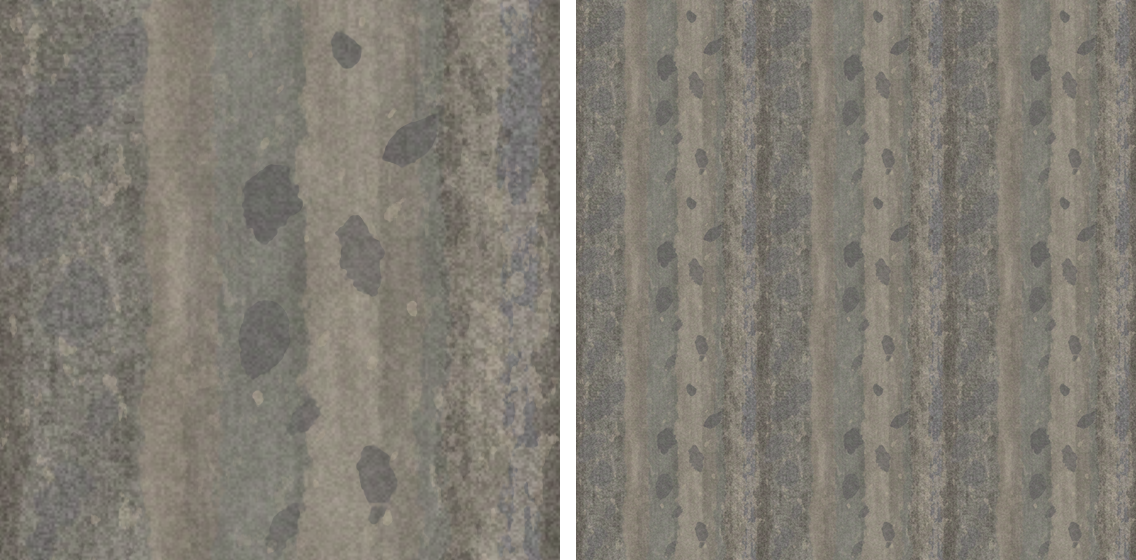
Left, the tile; right, the same tile 3 across and 3 down.
Reproduce this texture procedurally as a Shadertoy shader.

```glsl
// Weathered concrete wall: vertical worn bands, dark chipped stains and fine speckle, tiling.

const vec3 EDGE_BROWN = vec3(0.445, 0.425, 0.393);
const vec3 MOTTLED    = vec3(0.485, 0.473, 0.440);
const vec3 TAN        = vec3(0.550, 0.520, 0.472);
const vec3 BROWN      = vec3(0.510, 0.483, 0.443);
const vec3 GREY_GREEN = vec3(0.482, 0.478, 0.445);
const vec3 PALE       = vec3(0.572, 0.546, 0.498);
const vec3 SAND       = vec3(0.528, 0.504, 0.461);
const vec3 SLATE      = vec3(0.448, 0.443, 0.440);
const vec3 STAIN      = vec3(0.400, 0.394, 0.385);
const vec3 PIT        = vec3(0.370, 0.355, 0.330);
const vec3 CHIP       = vec3(0.655, 0.615, 0.550);

float hash(vec2 p, float seed) {
    return fract(sin(dot(p, vec2(127.1, 311.7)) + seed * 17.3) * 43758.5453);
}

// Value noise that wraps after a whole number of cells.
float noise(vec2 uv, vec2 cells, float seed) {
    vec2 p = uv * cells;
    vec2 i = floor(p);
    vec2 f = p - i;
    f = f * f * (3.0 - 2.0 * f);
    vec2 a = mod(i, cells);
    vec2 b = mod(i + 1.0, cells);
    return mix(mix(hash(a, seed), hash(vec2(b.x, a.y), seed), f.x),
               mix(hash(vec2(a.x, b.y), seed), hash(b, seed), f.x), f.y);
}

// Layered noise, centred on zero.
float fbm(vec2 uv, vec2 cells, float seed) {
    float sum = 0.0;
    float weight = 0.5;
    for (int i = 0; i < 4; i++) {
        sum += weight * (noise(uv, cells, seed + float(i)) - 0.5);
        cells *= 2.0;
        weight *= 0.55;
    }
    return sum;
}

float after(float x, float border) {
    return smoothstep(border - 0.006, border + 0.006, x);
}

// Ragged spots spread evenly in height, inside a range of x.
float scatter(vec2 uv, int count, vec2 xRange, vec2 radii, float cells, float soft, float seed) {
    float ragged = 1.7 * fbm(uv, vec2(cells), seed);
    float cover = 0.0;
    for (int i = 0; i < count; i++) {
        float k = float(i);
        float across = fract(k * 0.618 + 0.25 * hash(vec2(k, 1.0), seed));
        vec2 centre = vec2(mix(xRange.x, xRange.y, across),
                           (k + 0.5 * hash(vec2(k, 2.0), seed)) / float(count));
        float radius = mix(radii.x, radii.y, hash(vec2(k, 3.0), seed));
        vec2 d = fract(uv - centre + 0.5) - 0.5;
        d.x += d.y * (hash(vec2(k, 4.0), seed) - 0.7);
        float dist = length(d * vec2(1.2, 0.85)) + radius * (ragged - 1.0);
        float strength = mix(0.7, 1.0, hash(vec2(k, 5.0), seed));
        cover = max(cover, strength * (1.0 - smoothstep(-soft, soft, dist)));
    }
    return cover;
}

// Colour of the worn bands from left to right; both ends share one colour.
vec3 bands(float x) {
    vec3 col = mix(EDGE_BROWN, MOTTLED, after(x, 0.045));
    col = mix(col, TAN, after(x, 0.260));
    col = mix(col, BROWN, after(x, 0.335));
    col = mix(col, GREY_GREEN, after(x, 0.390));
    col = mix(col, PALE, after(x, 0.540));
    col = mix(col, SAND, after(x, 0.670));
    col = mix(col, GREY_GREEN, after(x, 0.745));
    col = mix(col, SAND, after(x, 0.795));
    col = mix(col, SLATE, after(x, 0.900));
    return mix(col, EDGE_BROWN, after(x, 0.955));
}

void mainImage(out vec4 fragColor, in vec2 fragCoord) {
    vec2 uv = fragCoord / iResolution.xy;

    // Bands with crumbling borders
    float x = uv.x + 0.03 * fbm(uv, vec2(12.0, 5.0), 1.0) + 0.045 * fbm(uv, vec2(45.0, 28.0), 6.0);
    float rough = 1.0 - after(x, 0.25) + after(x, 0.78);
    vec3 col = bands(x);

    // Vertical streaks, wide and narrow, and cloudy wear
    float streak = fbm(uv, vec2(26.0, 2.0), 11.0);
    col += 0.10 * streak + 0.05 * fbm(uv, vec2(70.0, 9.0), 71.0);
    col += mix(0.07, 0.14, rough) * fbm(uv, vec2(9.0, 6.0), 16.0);

    // Pale crust and crumbs in vertical rows, dark pits between
    float crust = fbm(uv, vec2(42.0, 28.0), 21.0) + 0.5 * fbm(uv, vec2(16.0, 5.0), 26.0) + 0.4 * streak;
    col = mix(col, CHIP, 0.5 * smoothstep(0.12, 0.23, crust) * mix(0.55, 1.0, rough));
    col = mix(col, PIT, 0.45 * smoothstep(0.14, 0.25, -crust) * mix(0.2, 1.0, rough));

    // Dark stains: soft on the left, crisp in the middle
    float leftStain = scatter(uv, 5, vec2(0.08, 0.20), vec2(0.035, 0.08), 14.0, 0.006, 31.0);
    float stain = scatter(uv, 8, vec2(0.44, 0.78), vec2(0.025, 0.062), 15.0, 0.0025, 41.0);
    col = mix(col, mix(SLATE, STAIN, 0.4), 0.7 * leftStain);
    col = mix(col, STAIN, 0.9 * stain);

    // Small pale chips
    float chips = scatter(uv, 18, vec2(0.41, 0.74), vec2(0.005, 0.014), 48.0, 0.002, 51.0);
    col = mix(col, CHIP, 0.75 * chips * (1.0 - stain));

    // Fine speckle with a faint colour shift
    float grain = noise(uv, vec2(210.0), 61.0) + 0.7 * noise(uv, vec2(110.0), 62.0) - 0.85;
    float tint = noise(uv, vec2(75.0), 63.0) - 0.5;
    col += grain * mix(0.068, 0.115, rough);
    col += tint * vec3(0.014, -0.012, 0.016);

    fragColor = vec4(col, 1.0);
}
```
